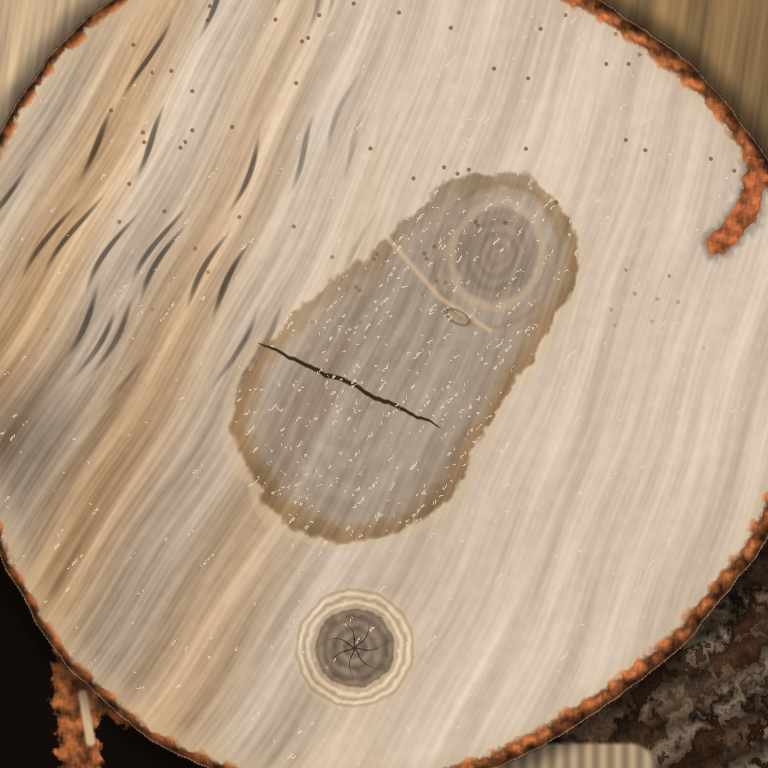
Write a three.js fragment shader that draws this texture.

```glsl
#define PALE vec3(.90, .83, .75)
#define DARK vec3(.58, .50, .42)
#define TAN vec3(.80, .69, .55)
#define STAIN vec3(.50, .37, .23)
#define BARK vec3(.48, .28, .16)
#define SHADOW vec3(.07, .05, .03)
#define LOG_CENTER vec2(.49, .535)
#define LOG_RADIUS .562
#define KNOT_CENTER vec2(.462, .156)
#define EYE_CENTER vec2(.647, .668)

varying vec2 vUv;
vec3 col;

void paint(vec3 tint, float amount) { col = mix(col, tint, amount); }

vec2 hash2(vec2 p) {
  return fract(sin(vec2(dot(p, vec2(127.1, 311.7)), dot(p, vec2(269.5, 183.3)))) * 43758.5);
}

// x: distance to the nearest scattered point, y: its random id
vec2 cell(vec2 p) {
  vec2 best = vec2(9, 0);
  for (int i = 0; i < 9; i++) {
    float row = floor(float(i) / 3.0 + .1);
    vec2 id = floor(p) + vec2(float(i) - row * 3.0, row) - 1.0;
    vec2 rnd = hash2(id);
    float d = length(id + rnd - p);
    if (d < best.x) best = vec2(d, fract(rnd.x * 17.3 + rnd.y * 5.7));
  }
  return best;
}

// Layered, turned sines, about -1 to 1
float waves(vec2 p) {
  float sum = 0.0, amp = .5;
  for (int i = 0; i < 5; i++) {
    p = mat2(.8, .6, -.6, .8) * p * 1.75 + 1.3;
    sum += amp * sin(p.x + 1.6 * sin(p.y));
    amp *= .6;
  }
  return sum;
}

float seg(vec2 p, vec2 a, vec2 b) {
  b -= a;
  return length(p - a - b * clamp(dot(p - a, b) / dot(b, b), 0.0, 1.0));
}

float fill(float d, float soft) { return smoothstep(soft, -soft, d); }
float band(float d, float w) { return fill(abs(d) - w, .004); }

// Streaks running along q.y
float grain(vec2 q) {
  float broad = sin(q.x * 61.0 + 2.0 * sin(q.x * 23.0 + q.y * 3.0)) * sin(q.x * 17.0 + q.y * 2.0);
  return .28 * broad + .65 * cell(q * vec2(42, 2.2)).x + .55 * cell(q * vec2(130, 7)).x - .54;
}

// Capsule with a broad lower end
float heartwood(vec2 p) {
  vec2 axis = vec2(.176, .208);
  p -= vec2(.462, .453);
  float h = clamp(dot(p, axis) / dot(axis, axis), 0.0, 1.0);
  return length(p - axis * h) - mix(.156, .115, h);
}

void surroundings(vec2 p, float rough) {
  // Litter and gaps below
  vec2 chip = cell(mat2(.8, .6, -.6, .8) * p * vec2(34, 18) + rough * .5);
  float lit = smoothstep(.45, .75, p.x) * (1.0 - chip.x) * (.35 + .65 * chip.y);
  col = mix(SHADOW, mix(BARK, DARK, chip.y), lit);
  paint(TAN * (.8 + .12 * sin(p.x * 330.0)), fill(seg(p, vec2(.68, 0), vec2(.82, 0)) - .032, .004));
  // Torn bark at the left
  float shard = seg(p, vec2(.092, .13), vec2(.105, -.02)) - .027;
  shard = min(shard, seg(p, vec2(.12, .085), vec2(.18, .065)) - .014);
  paint(BARK * (1.1 + .5 * rough), fill(shard - .008 * rough, .004));
  paint(TAN, fill(seg(p, vec2(.108, .095), vec2(.118, .035)) - .006, .003));
  // Sawn planks above
  vec3 plank = mix(TAN, vec3(.55, .44, .30), smoothstep(.4, .8, p.x));
  paint(plank * (1.0 + .35 * grain(vec2(p.x - p.y * .15, p.y))), step(.5, p.y));
}

void cutFace(vec2 p, float rough) {
  // Saw marks fan from slanted at the left to steep at the right
  float lean = mix(.64, .30, smoothstep(0.0, 1.0, p.x));
  vec2 q = vec2(p.x - (p.y - .5) * lean + .003 * sin(p.y * 19.0 + p.x * 11.0), p.y);
  float g = grain(q), left = smoothstep(.65, .05, p.x);
  float tone = .80 - left * (.12 + .34 * smoothstep(1.05, .3, p.y)) + .04 * rough;
  col = mix(DARK, PALE, tone + g * mix(.40, .75, left));
  col *= mix(vec3(1), vec3(1.03, .94, .81), left * (.5 + .5 * sin(q.x * 29.0 + p.y * 4.0)));
  col *= 1.0 - .22 * fill(length(p - vec2(0, .43)) - .07, .08);

  // Torn fibres in the upper left
  float tear = cell(vec2(q.x * 30.0 + .25 * sin(p.y * 31.0), p.y * 3.4)).x;
  col *= 1.0 - .5 * smoothstep(.55, .3, p.x) * smoothstep(.42, .6, p.y) * fill(tear - .13, .07);

  // Stained heartwood with an uneven border
  float heart = heartwood(p) + .007 * waves(p * 17.0) + .003 * rough;
  float inside = fill(heart, .004);
  float side = smoothstep(-.12, .2, abs(p.x - .5) - (p.y - .42) * .6);
  paint(mix(DARK * .9, PALE * .85, .48 + .6 * g + .08 * sin(heart * 170.0 + rough)), inside * .9);
  paint(STAIN * (1.15 + .4 * g), inside * smoothstep(-.042, 0.0, heart) * mix(.3, .75, side));
  paint(TAN * 1.06, .45 * side * band(heart - .008, .006));

  // Rings around the upper eye
  vec2 e = mat2(.96, .28, -.28, .96) * (p - EYE_CENTER) * vec2(1.1, .93);
  float eye = length(e) + .002 * rough;
  paint(DARK * (.88 + .35 * g + .07 * sin(eye * 420.0)), .65 * fill(eye - .055, .008));
  paint(TAN, .5 * band(eye - .064, .005));
  paint(STAIN, .25 * band(eye - .088, .003));

  // Pale seam and its bud
  vec2 bend = vec2(.573, .612);
  float seam = min(seg(p, vec2(.505, .69), bend), seg(p, bend, vec2(.638, .57)));
  paint(TAN * 1.08, .65 * fill(seam - .003, .003));
  vec2 bud = mat2(.88, .47, -.47, .88) * (p - vec2(.596, .587));
  paint(STAIN * .8, .7 * band(length(bud * vec2(1, 2)) - .016, .002));

  // Long crack, tapering at both ends
  float along = (p.x - .335) / .24;
  float crack = p.y - .551 + .445 * (p.x - .339) - .004 * waves(vec2(p.x * 32.0, 2));
  float taper = sqrt(max(4.0 * along * (1.0 - along), 0.0));
  paint(SHADOW * 2.0, .85 * smoothstep(0.0, .3, taper) * fill(abs(crack) - .003 * taper, .0015));

  // Lower knot with star cracks
  vec2 k = p - KNOT_CENTER;
  float r = length(k) + .0018 * rough;
  paint(TAN * 1.05, .4 * band(r - .068, .014));
  col *= 1.0 - .12 * sin(r * 600.0) * band(r - .066, .012);
  float star = abs(sin(atan(k.y, k.x) * 3.5 + .6 * sin(r * 110.0))) * r;
  float split = fill(star - .0025, .002) * smoothstep(.05, .01, r);
  paint(DARK * (.88 + .09 * sin(r * 430.0) + .12 * rough) * (1.0 - .5 * split), fill(r - .05, .003));
  paint(STAIN * .75, .7 * band(r - .05, .001));

  // Sawdust on the heartwood, grit above
  vec2 dust = cell(p * 115.0 + rough), grit = cell(p * 75.0 + 7.0);
  paint(PALE, step(mix(.965, .80, inside), dust.y) * .75 * fill(dust.x - .23, .1));
  paint(BARK, step(.965, grit.y) * .7 * fill(grit.x - .2, .08) * smoothstep(.45, .8, p.y));
}

void main() {
  vec2 p = vUv, c = p - LOG_CENTER;
  float rough = waves(p * 75.0);
  float rim = LOG_RADIUS + .017 * cos(3.0 * atan(c.y, c.x) - .42) - length(c) + .003 * waves(p * 22.0);
  if (rim > 0.0) cutFace(p, rough);
  else surroundings(p, rough);
  paint(TAN, .5 * smoothstep(.05, .015, rim) * step(0.0, rim));
  col *= 1.0 - .45 * smoothstep(-.035, 0.0, rim) * step(rim, 0.0);

  // Bark, thicker at the right
  float w = mix(.006, .011, smoothstep(.2, .8, p.x)) + .0025 * rough;
  paint(BARK * (1.05 + .55 * rough) * mix(.45, 1.15, smoothstep(0.0, .015, rim)), band(rim - w, w));

  // Loose flake at the right
  vec2 mid = vec2(.972, .72);
  float flake = min(seg(p, vec2(.985, .78), mid), seg(p, mid, vec2(.936, .683))) - .015 - .005 * rough;
  col *= 1.0 - .3 * fill(flake - .006, .008);
  paint(vec3(.62, .35, .21) * (1.0 + .4 * rough), fill(flake, .002));
  gl_FragColor = vec4(col, 1);
}
```
